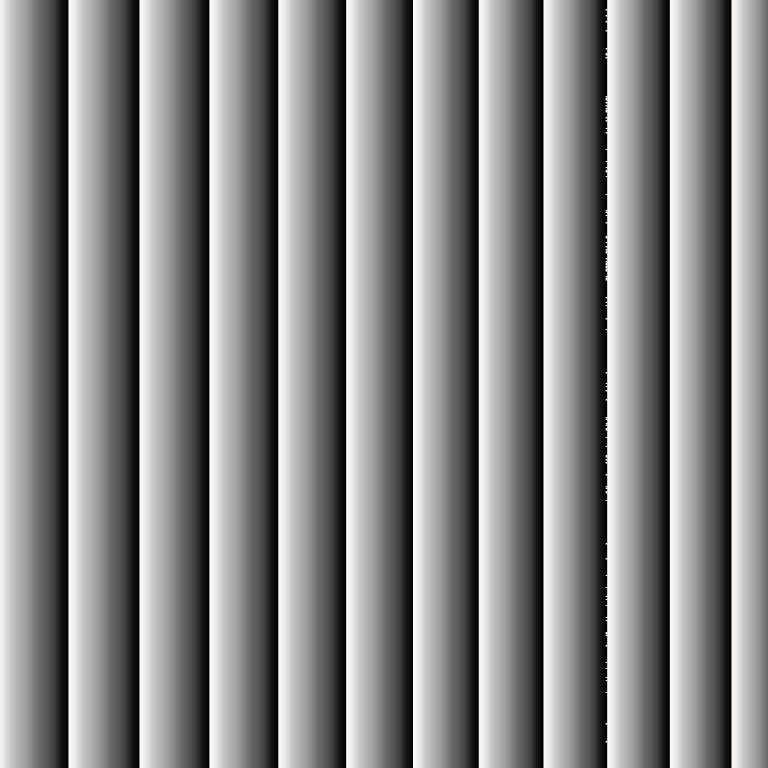
Give the GLSL for this pattern, as a WebGL 2 fragment shader.

```glsl
#version 300 es
precision highp float;
// Vertical pleats, each fading from white to black in soft steps, and
// narrowing to the right. A quadratic spacing law is inverted to find the
// pleat under each pixel; fine white specks fray one of the edges.

uniform vec2 u_resolution;
out vec4 fragColor;

// Pleat edge n lies at x = FIRST_EDGE + SPACING * n - NARROWING * n * n
const float FIRST_EDGE = -0.0046;
const float SPACING    = 0.09445;
const float NARROWING  = 0.000677;

// Brightness at equal steps across one pleat
const int RAMP_STEPS = 10;
const float RAMP[11] = float[11](
    1.0, 0.91, 0.78, 0.70, 0.625, 0.52, 0.41, 0.34, 0.245, 0.08, 0.0);

// Frayed edge
const float FRAYED_EDGE  = 9.0;
const float SPECK_ROWS   = 512.0;
const float SPECK_WIDTH  = 0.002;
const float CLUMP_ROWS   = 22.0;
const float SPARSE_SPECKS = 0.02;
const float DENSE_SPECKS  = 0.40;

// Faint warm rim on two of the pleats
const float WARM_PLEAT_A = 7.0;
const float WARM_PLEAT_B = 11.0;
const float RIM_WIDTH    = 0.06;
const vec3  WARM_TINT    = vec3(1.0, 0.955, 0.94);

float hash(float n) {
    return fract(sin(n * 12.9898) * 43758.5453);
}

float valueNoise(float p) {
    float i = floor(p);
    return mix(hash(i), hash(i + 1.0), smoothstep(0.0, 1.0, p - i));
}

float edgePosition(float n) {
    return FIRST_EDGE + (SPACING - NARROWING * n) * n;
}

// Continuous pleat number at x: the inverse of edgePosition
float pleatCoordinate(float x) {
    float root = sqrt(SPACING * SPACING - 4.0 * NARROWING * (x - FIRST_EDGE));
    return (SPACING - root) / (2.0 * NARROWING);
}

float pleatShade(float t) {
    float s = t * float(RAMP_STEPS);
    int i = min(int(s), RAMP_STEPS - 1);
    return mix(RAMP[i], RAMP[i + 1], s - float(i));
}

// Coverage of the scattered specks just left of the frayed edge
float speckMask(vec2 uv) {
    float row = uv.y * SPECK_ROWS;
    float cell = floor(row);
    float density = mix(SPARSE_SPECKS, DENSE_SPECKS, valueNoise(cell / CLUMP_ROWS));
    float present = step(hash(cell + 71.0), density);

    float center = edgePosition(FRAYED_EDGE) - 0.5 * SPECK_WIDTH;
    float insideX = (0.5 * SPECK_WIDTH - abs(uv.x - center)) * u_resolution.x;
    float insideY = (0.5 - abs(fract(row) - 0.5)) * u_resolution.y / SPECK_ROWS;
    vec2 coverage = clamp(vec2(insideX, insideY) + 0.5, 0.0, 1.0);
    return present * coverage.x * coverage.y;
}

void main() {
    vec2 uv = gl_FragCoord.xy / u_resolution;

    // Pleat index, position across it, and pixel size in pleat units
    float coord = pleatCoordinate(uv.x);
    float pleat = floor(coord);
    float t = coord - pleat;
    float pixel = 1.0 / (u_resolution.x * (SPACING - 2.0 * NARROWING * coord));

    // Soft ramp with a smoothed jump from black to white at the edges
    float shade = pleatShade(t);
    shade *= clamp(t / pixel + 0.5, 0.0, 1.0);
    shade = max(shade, clamp((t - 1.0) / pixel + 0.5, 0.0, 1.0));

    // Warm rim fading in from the bright side
    float warmPleat = max(1.0 - abs(pleat - WARM_PLEAT_A),
                          1.0 - abs(pleat - WARM_PLEAT_B));
    float rim = max(warmPleat, 0.0) * (1.0 - smoothstep(0.0, RIM_WIDTH, t));
    vec3 color = shade * mix(vec3(1.0), WARM_TINT, rim);

    // Specks
    color = mix(color, vec3(1.0), speckMask(uv));
    fragColor = vec4(color, 1.0);
}
```
